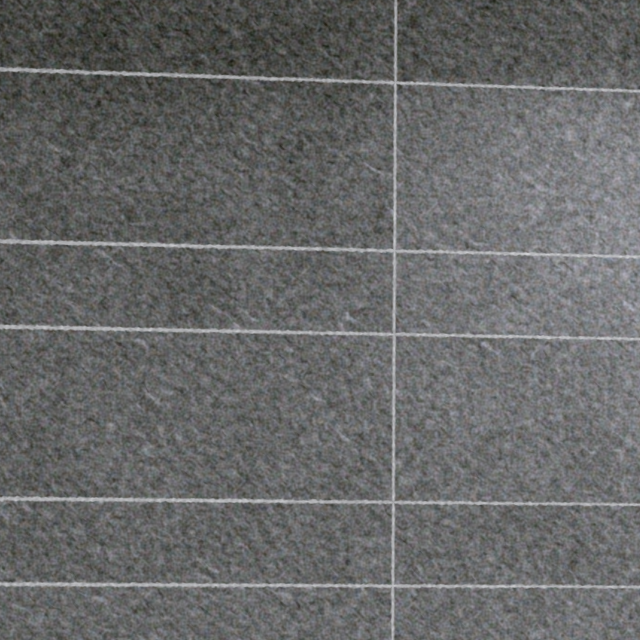
A Shadertoy shader for this texture:

```glsl
// Grey slate wall tiles in alternating tall and short rows, with pale grout and soft side light.

vec2 randomGradient(vec2 cell) {
    vec3 h = fract(cell.xyx * vec3(0.1031, 0.1030, 0.0973));
    h += dot(h, h.yzx + 33.33);
    return 2.0 * fract((h.xx + h.yz) * h.zy) - 1.0;
}

// Gradient noise, centred on zero
float noise(vec2 p) {
    vec2 i = floor(p), f = p - i;
    vec2 u = f * f * f * (f * (f * 6.0 - 15.0) + 10.0);
    vec2 e = vec2(0.0, 1.0);
    return mix(mix(dot(randomGradient(i), f),
                   dot(randomGradient(i + e.yx), f - e.yx), u.x),
               mix(dot(randomGradient(i + e.xy), f - e.xy),
                   dot(randomGradient(i + e.yy), f - e.yy), u.x), u.y);
}

// Cleft stone: warped grain, diagonal flakes, pits and faint broad clouds
float slate(vec2 p) {
    vec2 q = vec2(dot(p, vec2(0.8, -0.6)), dot(p, vec2(0.6, 0.8)));
    q += 0.006 * vec2(noise(p * 60.0), noise(p * 60.0 + 31.0));
    float flakes = noise(q * vec2(32.0, 85.0));
    float patches = smoothstep(-0.1, 0.35, noise(q * vec2(7.0, 11.0) + 5.0));
    float grain = 0.10 * noise(q * vec2(48.0, 70.0) + 3.0)
                + 0.15 * noise(q * vec2(90.0, 135.0) + 17.0)
                + 0.13 * noise(p * 211.0 + 41.0);
    float ridges = smoothstep(0.15, 0.5, flakes) * patches;
    float pits = smoothstep(0.2, 0.5, noise(q * vec2(65.0, 110.0) + 53.0));
    return grain + 0.07 * flakes + 0.10 * ridges - 0.07 * pits + 0.05 * noise(p * 9.0);
}

// Uneven light: dim along the top, brightest near the right edge
float lighting(vec2 p) {
    float light = mix(0.415, 0.345, smoothstep(0.35, 0.95, p.y));
    light += 0.05 * (p.x - 0.5);
    vec2 glow = (p - vec2(1.02, 0.70)) / vec2(0.36, 0.28);
    light += 0.13 * exp(-dot(glow, glow));
    return light - 0.06 * smoothstep(0.80, 0.92, p.y);
}

void mainImage(out vec4 fragColor, in vec2 fragCoord) {
    vec2 p = fragCoord / iResolution.xy;
    float pixel = 1.0 / min(iResolution.x, iResolution.y);

    // Perspective: row lines fan out from the vertical joint
    float seam = p.x - (0.6135 + 0.005 * p.y);
    float height = (p.y + 0.0012 * seam) / (1.0 - 0.038 * seam);
    height = min(height, 0.935); // the top row runs past the edge

    // One repeat is a short row with a tall row above it
    float period = 0.393, shortRow = 0.1305;
    float rowHeight = mod(height - 0.0846, period);
    float row = 2.0 * floor((height - 0.0846) / period) + step(shortRow, rowHeight);
    float rowDist = min(min(rowHeight, period - rowHeight), abs(rowHeight - shortRow));
    vec2 tile = vec2(step(0.0, seam), row);

    // Stone, with its own grain and slight tone on each tile
    vec2 stonePos = p + 3.7 * tile + 11.0;
    float tone = lighting(p) + slate(stonePos) + 0.01 * randomGradient(tile + 8.0).x;
    vec3 color = vec3(tone, tone + 0.003, tone + 0.12 * (tone - 0.37));
    color += 0.06 * vec3(noise(stonePos * 85.0 + 71.0),
                         0.5 * noise(stonePos * 85.0 + 133.0),
                         noise(stonePos * 85.0 + 197.0));

    // Grout: ragged, feathered edges, slightly wider rows on the left
    float ragged = 0.0022 * noise(p * 130.0) + 0.0012 * noise(p * 230.0 + 7.0);
    float soft = max(pixel, 0.0021);
    float rowWidth = mix(0.0031, 0.0020, p.x);
    float rowGrout = 1.0 - smoothstep(-soft, soft, rowDist - rowWidth + ragged);
    float seamGrout = 1.0 - smoothstep(-soft, soft, abs(seam) - 0.0022 + 0.5 * ragged);
    float groutTone = 0.69 + 0.4 * (lighting(p) - 0.38) + 0.16 * noise(p * 150.0 + 9.0);
    vec3 groutColor = groutTone + vec3(0.0, 0.003, 0.015);
    color = mix(color, groutColor, max(rowGrout, seamGrout));

    fragColor = vec4(clamp(color, 0.0, 1.0), 1.0);
}
```
